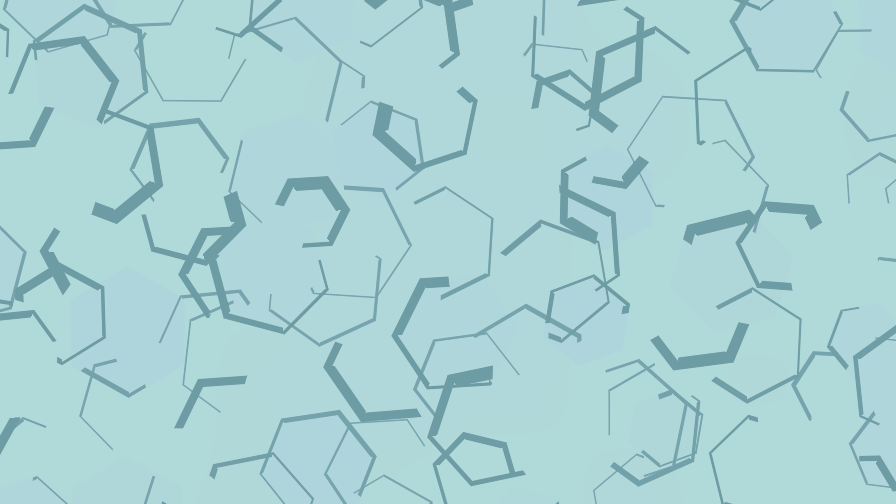
Give the GLSL for this background, as a Shadertoy shader.

```glsl
#define CELL 0.16
#define RADIUS_MIN 0.065
#define RADIUS_MAX 0.132
#define STROKE_MIN 0.0042
#define STROKE_MAX 0.019
#define WIDTH_SKEW 0.55
#define FILL_SHARE 0.22
#define PAPER vec3(0.690, 0.850, 0.850)
#define TINT vec3(0.686, 0.835, 0.862)
#define INK_THICK vec3(0.430, 0.610, 0.642)
#define INK_THIN vec3(0.465, 0.645, 0.682)

const float PI = 3.14159265;
const float TAU = 2.0 * PI;

vec4 hash4(vec2 p) {
    vec4 q = fract(p.xyxy * vec4(0.1031, 0.1030, 0.0973, 0.1099));
    q += dot(q, q.wzxy + 33.33);
    return fract((q.xxyz + q.yzzw) * q.zywx);
}

float valueNoise(vec2 p) {
    vec2 i = floor(p), f = fract(p);
    f = f * f * (3.0 - 2.0 * f);
    float low = mix(hash4(i).x, hash4(i + vec2(1, 0)).x, f.x);
    float high = mix(hash4(i + vec2(0, 1)).x, hash4(i + vec2(1, 1)).x, f.x);
    return mix(low, high, f.y);
}

// Antialiased coverage of a signed distance that is positive inside
float cover(float dist, float pixel) {
    return smoothstep(-0.6 * pixel, 0.6 * pixel, dist);
}

void mainImage(out vec4 fragColor, in vec2 fragCoord) {
    float pixel = 1.0 / iResolution.y;
    vec2 uv = fragCoord * pixel;
    vec2 home = floor(uv / CELL);

    float wash = 0.35 * smoothstep(0.5, 0.8, valueNoise(uv * 4.0 + 7.0));
    float thinInk = 0.0, thickInk = 0.0;

    // One broken hexagon per cell, reaching into the neighbouring cells
    for (int y = -1; y <= 1; y++)
    for (int x = -1; x <= 1; x++) {
        vec2 cell = home + vec2(x, y) + 40.0;
        vec4 place = hash4(cell);
        vec4 form = hash4(cell + 91.7);
        vec4 look = hash4(cell + 203.3);

        vec2 p = uv - (cell - 40.0 + place.xy) * CELL;
        float apothem = 0.866 * mix(RADIUS_MIN, RADIUS_MAX, sqrt(place.z));

        // Signed depth below the nearest hexagon side
        float turn = place.w * TAU;
        float angle = atan(p.y, p.x + 1e-6);
        float normal = turn + round((angle - turn) * 3.0 / PI) * PI / 3.0;
        float depth = apothem - dot(p, vec2(cos(normal), sin(normal)));

        // Stroke width varies from side to side
        float weight = pow(form.x, 1.4);
        float width = mix(STROKE_MIN, STROKE_MAX, weight);
        width *= 1.0 + WIDTH_SKEW * cos(normal - form.y * TAU);
        width = max(width, 0.7 * STROKE_MIN);
        float band = min(depth, width - depth);

        // Keep only part of the outline
        float halfSpan = mix(0.6, 2.45, form.w);
        float away = abs(mod(angle - form.z * TAU + PI, TAU) - PI);
        float ends = (halfSpan - away) * length(p);
        float stroke = cover(min(band, ends), pixel);

        float heavy = smoothstep(0.1, 0.4, weight);
        thickInk = max(thickInk, stroke * heavy);
        thinInk = max(thinInk, stroke * (1.0 - heavy));

        // Faint tinted interiors
        float filled = step(look.x, FILL_SHARE) * mix(0.4, 1.0, look.y);
        wash = max(wash, filled * cover(depth, 2.0 * pixel));
    }

    // Paper, tint, then ink
    float ink = min(thinInk + thickInk, 1.0);
    vec3 inkColor = mix(INK_THIN, INK_THICK, thickInk / max(ink, 1e-4));
    vec3 color = mix(PAPER, TINT, wash);
    color = mix(color, inkColor, ink);
    fragColor = vec4(color, 1.0);
}
```
